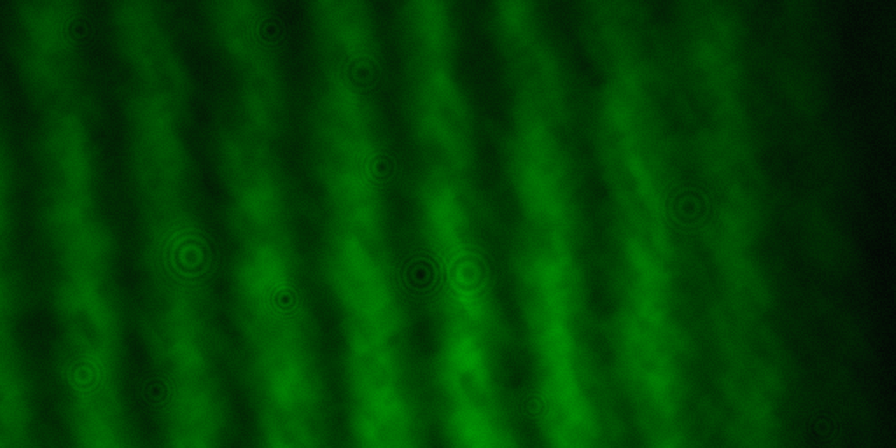
A Shadertoy shader for this pattern:

```glsl
const float TAU = 6.28318;
const float FRINGE_SPACING = 0.211;
const float FRINGE_SLANT = 0.115;
const float DUST_CELL = 0.25;

float hash(vec2 p) {
    vec3 q = fract(p.xyx * 0.1031);
    q += dot(q, q.yzx + 33.33);
    return fract((q.x + q.y) * q.z);
}

vec2 hash2(vec2 p) {
    return vec2(hash(p + 17.3), hash(p + 61.7));
}

// Smooth cellular noise: hashed values blended around jittered centres
float softCells(vec2 p) {
    vec2 cell = floor(p);
    float total = 0.0, weights = 0.0;
    for (int y = -1; y <= 1; y++)
    for (int x = -1; x <= 1; x++) {
        vec2 id = cell + vec2(x, y);
        vec2 d = p - id - 0.2 - 0.6 * hash2(id);
        float w = exp(-5.0 * dot(d, d));
        total += w * hash(id);
        weights += w;
    }
    return total / weights - 0.5;
}

// Slanted interference bands, 0 in the troughs and 1 on the crests
float fringes(vec2 p, float spacing, float slant) {
    float bend = 0.005 * sin(9.0 * p.y + 4.0 * p.x) + 0.004 * sin(17.0 * p.y - 7.0 * p.x);
    bend += 0.025 * softCells(p * vec2(8.0, 7.0));
    float x = p.x - 0.17 + slant * (p.y - 0.5) + bend;
    return 0.5 + 0.5 * cos(TAU * x / spacing);
}

// Crest brightness: a glow below the centre, fading to the right edge
float beam(vec2 p) {
    vec2 q = (p - vec2(1.06, 0.27)) * vec2(1.7, 1.7);
    float glow = 0.315 + 0.16 * exp(-dot(q, q));
    float edge = mix(1.0, 0.24, smoothstep(1.45, 2.06, p.x));
    return glow * edge * mix(1.06, 0.84, p.y);
}

// Diffraction rings narrowing outwards around one speck
float speckRings(vec2 d, float size, float core) {
    float r = length(d) / size;
    float rings = -cos(TAU * pow(r, 1.5)) * exp(-0.32 * r * r);
    return 0.25 * rings - core * exp(-2.0 * r * r);
}

// Specks scattered over a jittered grid, denser at the lower left
float dust(vec2 p, float cellSize) {
    vec2 cell = floor(p / cellSize);
    float sum = 0.0;
    for (int y = -1; y <= 1; y++)
    for (int x = -1; x <= 1; x++) {
        vec2 id = cell + vec2(x, y);
        vec2 centre = (id + 0.15 + 0.7 * hash2(id)) * cellSize;
        float density = 0.62 - 0.2 * centre.x - 0.15 * centre.y;
        float present = step(hash(id + 5.1), density);
        float size = mix(0.020, 0.034, hash(id + 9.4));
        float strength = mix(0.4, 1.0, hash(id + 23.8));
        float core = 0.4 * step(0.65, hash(id + 31.2));
        sum += present * strength * speckRings(p - centre, size, core);
    }
    return sum;
}

// Cloudy blotches plus fine crossing diagonal streaks
float mottle(vec2 p) {
    vec2 along = vec2(p.x + 0.6 * p.y, p.y - 0.6 * p.x);
    float clouds = 0.26 * softCells(p * 10.0 + 3.0);
    clouds += 0.26 * softCells(along * vec2(26.0, 11.0));
    clouds += 0.12 * softCells(along.yx * vec2(40.0, 24.0) + 8.0);
    float streaks = sin(75.0 * along.x + 3.0 * sin(8.0 * along.y));
    streaks += 0.6 * sin(118.0 * (p.x - 0.8 * p.y) + 2.0 * sin(11.0 * p.y));
    return clouds + 0.018 * streaks;
}

void mainImage(out vec4 fragColor, in vec2 fragCoord) {
    vec2 p = fragCoord / iResolution.y;

    // Bands lose contrast towards the right
    float trough = mix(0.50, 0.72, smoothstep(1.0, 1.8, p.x));
    float light = beam(p) * mix(trough, 1.0, fringes(p, FRINGE_SPACING, FRINGE_SLANT));

    // Surface variation and sensor grain
    light *= 1.0 + mottle(p) + dust(p, DUST_CELL);
    light += 0.038 * (hash(floor(p * 256.0)) - 0.5);
    light = clamp(light, 0.03, 1.0);

    float dark = 1.0 - smoothstep(0.05, 0.25, light);
    fragColor = vec4(0.012 * dark, light, mix(0.01, 0.02, dark), 1.0);
}
```
